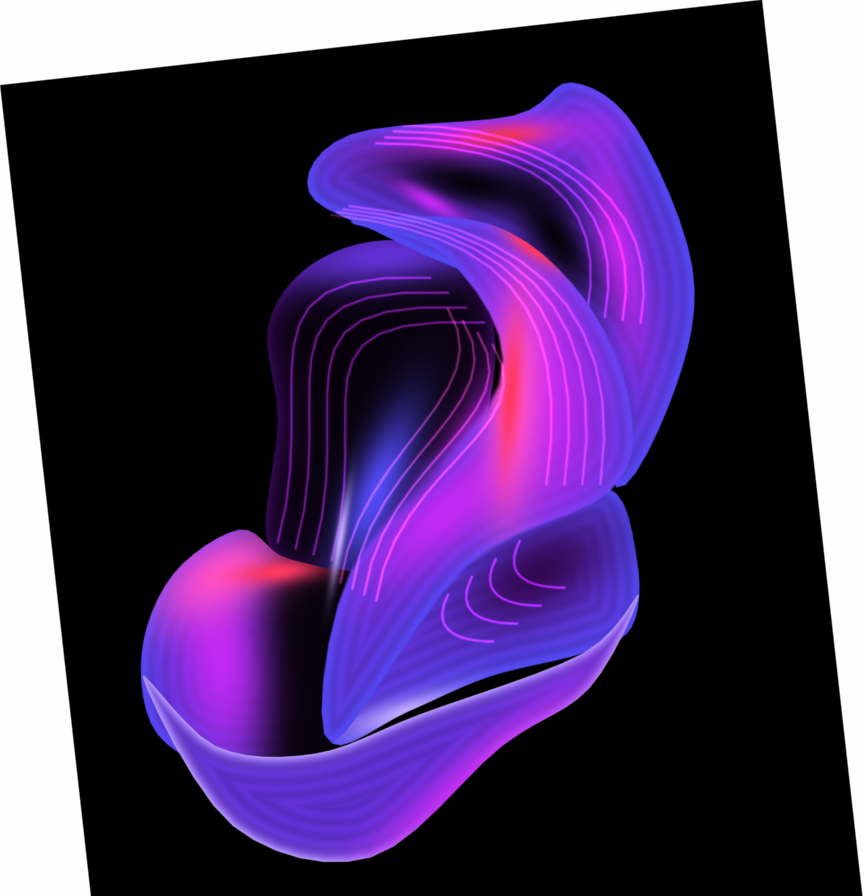
Reproduce this background procedurally as a WebGL 1 fragment shader.

```glsl
precision highp float;
// Folded silk ribbons glowing violet, magenta and blue on a tilted black card.
uniform vec2 u_resolution;

const vec3 PLUM = vec3(0.2, 0.03, 0.32);
const vec3 INK = PLUM * 0.15;
const vec3 VIOLET = vec3(0.38, 0.19, 0.84);
const vec3 BLUE = vec3(0.32, 0.29, 0.96);
const vec3 LILAC = vec3(0.76, 0.66, 1.0);
const vec3 MAGENTA = vec3(0.76, 0.16, 0.95);
const vec3 PINK = vec3(1.0, 0.32, 0.8);
const vec3 CORAL = vec3(1.0, 0.22, 0.38);

float segment(vec2 p, vec2 a, vec2 b) {
  vec2 ab = b - a;
  return length(p - a - ab * clamp(dot(p - a, ab) / max(dot(ab, ab), 1e-6), 0.0, 1.0));
}

vec2 spline(vec2 a, vec2 b, vec2 c, vec2 d, float t) {
  return b + 0.5 * t * (c - a + t * (2.0 * a - 5.0 * b + 4.0 * c - d + t * (3.0 * (b - c) + d - a)));
}

// Two spline arcs: hit.x keeps the distance, hit.y flips at each crossing
void arcs(vec2 p, vec4 a, vec4 b, vec4 c, inout vec2 hit) {
  vec2 from = a.zw;
  for (int i = 1; i <= 12; i++) {
    float t = float(i) / 6.0;
    vec2 to = t < 1.0 ? spline(a.xy, a.zw, b.xy, b.zw, t) : spline(a.zw, b.xy, b.zw, c.xy, t - 1.0);
    hit.x = min(hit.x, segment(p, from, to));
    if ((from.y > p.y) != (to.y > p.y) &&
        p.x < from.x + (p.y - from.y) * (to.x - from.x) / (to.y - from.y)) hit.y = -hit.y;
    from = to;
  }
}

// Distance to a closed spline through ten points, positive inside
float shape(vec2 p, vec4 a, vec4 b, vec4 c, vec4 d, vec4 e) {
  vec2 hit = vec2(1e4, -1.0);
  arcs(p, a, b, c, hit);
  arcs(p, b, c, d, hit);
  arcs(p, c, d, e, hit);
  arcs(p, d, e, a, hit);
  arcs(p, e, a, b, hit);
  return hit.x * hit.y;
}

// Four fine cubic threads, each shifted further at both ends
float threads(vec2 p, vec4 a, vec4 b, vec4 shift) {
  float light = 0.0;
  for (int i = 0; i < 4; i++) {
    vec4 s = a + shift.xyxy * float(i) / 3.0, e = b + shift.zwzw * float(i) / 3.0;
    vec2 from = s.xy;
    float dist = 1e4;
    for (int j = 1; j <= 12; j++) {
      float t = float(j) / 12.0, k = 1.0 - t;
      vec2 to = k * k * (k * s.xy + 3.0 * t * s.zw) + t * t * (3.0 * k * e.xy + t * e.zw);
      dist = min(dist, segment(p, from, to));
      from = to;
    }
    light += exp(-dist * dist * 45.0);
  }
  return min(light, 1.0);
}

// Soft tilted spot of colour: centre in spot.xy, radii in spot.zw
void tint(inout vec3 c, vec2 p, vec3 colour, vec4 spot, float angle) {
  vec2 u = vec2(cos(angle), sin(angle)), q = p - spot.xy;
  q = vec2(dot(q, u), dot(q, vec2(-u.y, u.x))) / spot.zw;
  c = mix(c, colour, exp(-dot(q, q)));
}

// Base cloth with a lit border and faint folds along the edge
vec3 cloth(vec3 base, vec3 rim, float d, float width) {
  return mix(base, rim, exp(-max(d, 0.0) / width)) * (0.95 + 0.05 * sin(d * 4.0));
}

void main() {
  float px = 100.0 / u_resolution.y;
  vec2 p = gl_FragCoord.xy * px;

  // Dark left film
  float d = shape(p, vec4(29.9, 63.5, 34.5, 70.3), vec4(43, 73.2, 52.1, 70.7), vec4(55.3, 60.9, 52.1, 47.9), vec4(41.7, 34.9, 34.1, 36.2), vec4(29.7, 40.1, 31, 53.1));
  vec3 c = cloth(INK, PLUM, d, 1.5), col = vec3(0.0);
  tint(c, p, VIOLET, vec4(43, 71.5, 13, 3.3), 0.1);
  tint(c, p, BLUE, vec4(42, 45, 10, 3), 1.2);
  tint(c, p, MAGENTA, vec4(52, 48, 10, 3), 1.1);
  col = mix(col, c, smoothstep(-px, px, d));

  // Upper loop and its hollow
  d = shape(p, vec4(34.5, 78.5, 39.1, 85), vec4(57.3, 87.1, 63.8, 90.8), vec4(71, 85.7, 77.3, 70.1), vec4(75.5, 57, 68.8, 45.6), vec4(65.1, 62.2, 44.3, 73));
  c = cloth(VIOLET, BLUE, d, 2.0);
  tint(c, p, MAGENTA, vec4(54, 84.5, 13, 2.6), 0.1);
  tint(c, p, CORAL, vec4(56, 84.8, 5, 1.2), 0.1);
  tint(c, p, MAGENTA, vec4(69, 72, 12, 2.5), 1.75);
  tint(c, p, INK, vec4(52.5, 79.5, 10, 3), -0.2);
  tint(c, p, INK, vec4(62, 73.5, 8, 3), -1.0);
  tint(c, p, MAGENTA, vec4(48, 77.5, 4, 1), -0.5);
  c += 0.5 * MAGENTA * threads(p, vec4(42, 84, 60, 84), vec4(68, 78, 65.5, 65), vec4(3, 2, 6, -1));
  col = mix(col, c, smoothstep(-px, px, d));

  // Lower right bowl
  d = shape(p, vec4(67.7, 45.6, 71.1, 37.5), vec4(70.5, 30, 65.1, 27.1), vec4(54.7, 24.5, 45.6, 20.6), vec4(37.1, 17, 37.1, 27), vec4(43, 35, 56, 41.4));
  c = cloth(VIOLET, BLUE, d, 3.0);
  tint(c, p, PLUM, vec4(60, 36, 9, 4.5), 0.5);
  tint(c, p, LILAC, vec4(45.5, 20.5, 7, 1.6), 0.3);
  c += 0.6 * MAGENTA * threads(p, vec4(50, 33.6, 48, 29.7), vec4(51, 28.4, 55, 28.4), vec4(8, 6, 8, 6));
  col = mix(col, c, smoothstep(-px, px, d));

  // Lower left leaf
  d = shape(p, vec4(15.8, 27.1, 19.3, 35.9), vec4(26.7, 40.9, 31.3, 38), vec4(35.8, 36.7, 40.4, 34.9), vec4(37.1, 24.5, 36.8, 16.7), vec4(26, 14.1, 17.6, 18));
  c = mix(INK, cloth(VIOLET, BLUE, d, 2.0), smoothstep(33.0, 24.0, p.x));
  tint(c, p, MAGENTA, vec4(24.5, 27, 11, 4.5), 1.7);
  tint(c, p, PINK, vec4(25, 36, 8, 4), 0.5);
  tint(c, p, CORAL, vec4(31, 36.2, 5, 1.3), 0.1);
  col = mix(col, c, smoothstep(-px, px, d));

  // Central sweeping band, melting into the film on its left
  d = shape(p, vec4(39.1, 75.3, 54.7, 75), vec4(65.1, 66.8, 70.4, 54.4), vec4(68, 45.1, 52.1, 36.8), vec4(37, 17.1, 39.1, 36.2), vec4(55.7, 57, 50.1, 71.1));
  c = cloth(VIOLET, BLUE, d, 1.8);
  tint(c, p, MAGENTA, vec4(60, 57, 16, 7), 1.7);
  tint(c, p, MAGENTA, vec4(50, 43, 12, 4), 0.7);
  tint(c, p, PINK, vec4(57.5, 55, 13, 3), 1.5);
  tint(c, p, CORAL, vec4(57, 56, 8, 1.1), 1.5);
  tint(c, p, CORAL, vec4(59.5, 72.3, 4, 1), -0.6);
  float soft = px + 3.0 * exp(-length(p - vec2(47, 48)) / 5.0);
  col = mix(col, c, smoothstep(-soft, soft, d));
  col += 0.3 * PINK * threads(p, vec4(37, 76, 55, 74), vec4(64, 67, 61, 46), vec4(2, 1, 6, 0));
  col += 0.5 * MAGENTA * threads(p, vec4(31, 39.5, 36, 57), vec4(25, 70, 48, 69), vec4(6, -2, 6, -5));
  col += 0.4 * PINK * threads(p, vec4(50, 65.5, 56, 56), vec4(40, 50, 38, 35), vec4(5, -4, 4, -2));
  tint(col, p, LILAC, vec4(38, 40, 5, 0.5), 1.4);

  // Bottom fold
  d = shape(p, vec4(15.9, 24.5, 24.1, 16.7), vec4(35.2, 15.9, 46.9, 20.3), vec4(65.1, 27.1, 71.3, 33.6), vec4(65.8, 23.2, 56, 16.7), vec4(41.4, 4.3, 26, 7.8));
  c = cloth(VIOLET, LILAC, d, 0.6);
  tint(c, p, MAGENTA, vec4(53, 13, 16, 3), 0.7);
  col = mix(col, c, smoothstep(-px, px, d));

  // Tilted card on white
  vec2 card = p + 0.112 * vec2(p.y, -p.x);
  d = min(min(card.x - 10.15, 96.25 - card.x), 90.5 - card.y);
  gl_FragColor = vec4(mix(vec3(0.995), col, smoothstep(-px, px, d)), 1.0);
}
```
